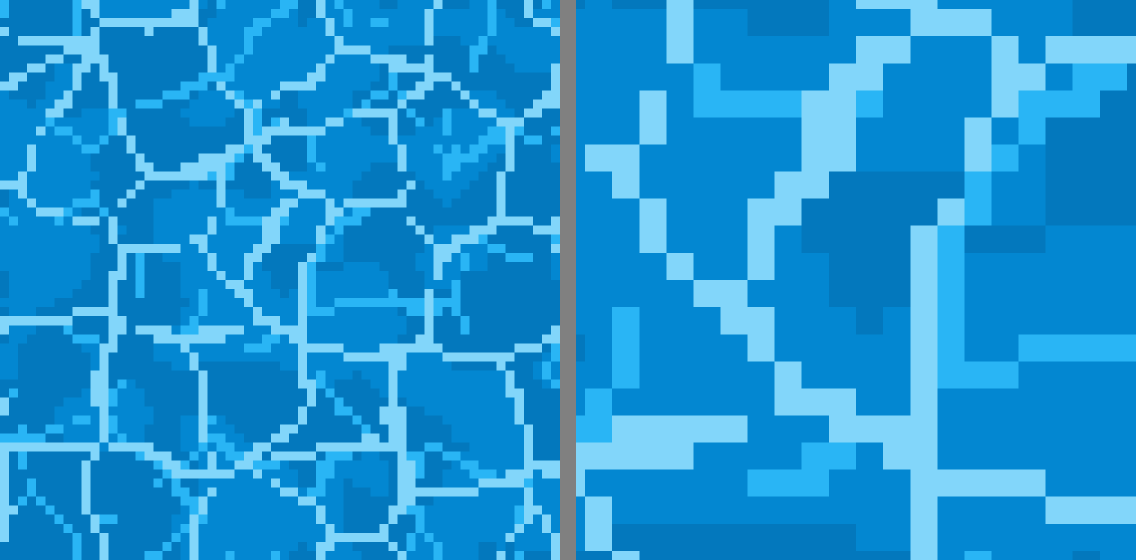
Left, the full canvas; right, a detail of the centre.
A WebGL 1 fragment shader for this texture:

```glsl
precision highp float;
// Pixel-art pool water: pale caustic web over fainter lines and two-tone blue patches.

uniform vec2 u_resolution;

const float PIXELS = 62.0;      // art pixels across the canvas
const float WEB_CELLS = 5.2;    // web cells across the canvas
const float FAINT_CELLS = 5.0;

const vec3 DEEP_BLUE = vec3(0.01, 0.47, 0.74);
const vec3 MID_BLUE = vec3(0.01, 0.53, 0.82);
const vec3 FAINT_LINE = vec3(0.16, 0.71, 0.96);
const vec3 PALE_LINE = vec3(0.51, 0.84, 0.98);

vec2 hash2(vec2 p, float seed) {
  vec2 q = vec2(dot(p, vec2(127.1, 311.7)), dot(p, vec2(269.5, 183.3)));
  return fract(sin(q + seed) * 43758.5);
}

float cornerSlope(vec2 corner, vec2 offset, vec2 f, float seed) {
  return dot(hash2(corner + offset, seed) * 2.0 - 1.0, f - offset);
}

float gradientNoise(vec2 p, float seed) {
  vec2 i = floor(p);
  vec2 f = fract(p);
  vec2 u = f * f * f * (f * (f * 6.0 - 15.0) + 10.0);
  float low = mix(cornerSlope(i, vec2(0.0, 0.0), f, seed),
                  cornerSlope(i, vec2(1.0, 0.0), f, seed), u.x);
  float high = mix(cornerSlope(i, vec2(0.0, 1.0), f, seed),
                   cornerSlope(i, vec2(1.0, 1.0), f, seed), u.x);
  return mix(low, high, u.y);
}

vec2 warp(vec2 p, float amount, float seed) {
  vec2 bend = vec2(gradientNoise(p * 1.6, seed), gradientNoise(p * 1.6, seed + 5.0));
  return p + amount * bend;
}

vec2 seedPoint(vec2 cell, float seed) {
  return 0.5 + 0.86 * (hash2(cell, seed) - 0.5);
}

// x: distance to the nearest cell border along its steeper axis, y: random value of the cell
vec2 cellWeb(vec2 p, float seed) {
  vec2 base = floor(p);
  vec2 f = p - base;
  vec2 nearest = vec2(0.0);
  vec2 home = base;
  float best = 100.0;
  for (int y = -1; y <= 1; y++) {
    for (int x = -1; x <= 1; x++) {
      vec2 offset = vec2(float(x), float(y));
      vec2 r = offset + seedPoint(base + offset, seed) - f;
      float d = dot(r, r);
      if (d < best) {
        best = d;
        nearest = r;
        home = base + offset;
      }
    }
  }
  float border = 100.0;
  for (int y = -2; y <= 2; y++) {
    for (int x = -2; x <= 2; x++) {
      vec2 offset = vec2(float(x), float(y));
      vec2 r = offset + seedPoint(base + offset, seed) - f;
      vec2 across = r - nearest;
      if (dot(across, across) > 0.0001) {
        // Dividing by the larger component keeps stepped lines one art pixel wide
        float reach = max(abs(across.x), abs(across.y));
        border = min(border, dot(0.5 * (nearest + r), across) / reach);
      }
    }
  }
  return vec2(border, hash2(home, seed + 9.0).x);
}

vec3 waterColor(vec2 uv) {
  vec2 p = (floor(uv * PIXELS) + 0.5) / PIXELS;
  vec2 web = cellWeb(warp(p * WEB_CELLS, 0.28, 3.0), 17.0);
  vec2 faint = cellWeb(warp(p * FAINT_CELLS + 20.0, 0.35, 8.0), 41.0);

  // Broad patches, biased per web cell
  float patches = gradientNoise(p * 6.0, 23.0) + 0.35 * gradientNoise(p * 14.0, 29.0);
  patches += 0.22 * (web.y - 0.5);
  vec3 color = mix(DEEP_BLUE, MID_BLUE, step(0.0, patches));

  // Broken faint lines
  float faintShown = step(-0.07, gradientNoise(p * 7.0, 31.0));
  float faintWidth = 0.53 / PIXELS * FAINT_CELLS;
  color = mix(color, FAINT_LINE, faintShown * step(faint.x, faintWidth));

  // Continuous pale web with thicker stretches
  float swell = smoothstep(0.18, 0.4, gradientNoise(p * 9.0, 37.0));
  float webWidth = (0.53 + 0.45 * swell) / PIXELS * WEB_CELLS;
  return mix(color, PALE_LINE, step(web.x, webWidth));
}

void main() {
  // Four taps soften the art pixel edges
  vec3 color = vec3(0.0);
  for (int i = 0; i < 4; i++) {
    vec2 corner = vec2(mod(float(i), 2.0), floor(float(i) * 0.5)) - 0.5;
    color += waterColor((gl_FragCoord.xy + 0.7 * corner) / u_resolution.y);
  }
  gl_FragColor = vec4(color * 0.25, 1.0);
}
```
